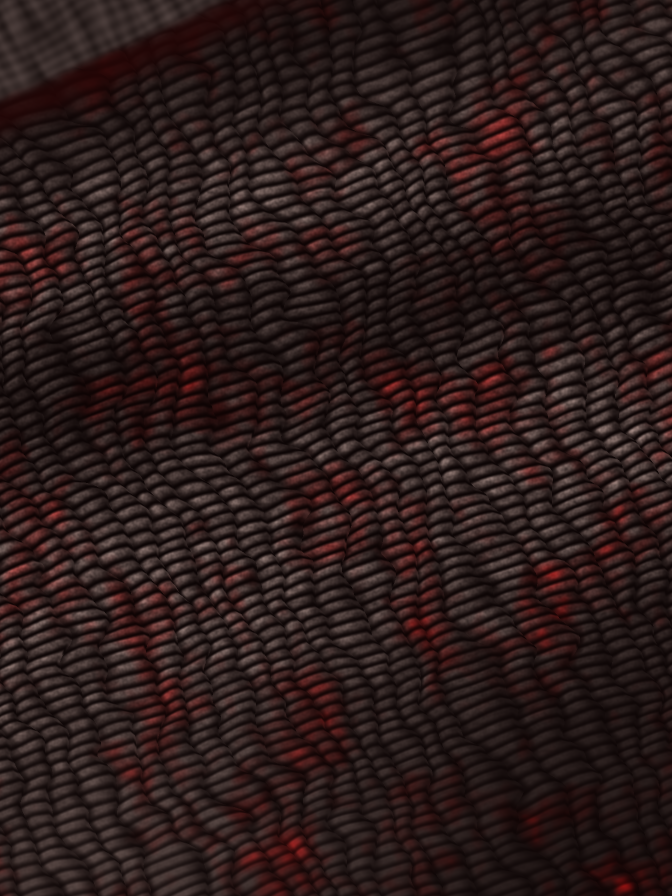
Give the GLSL for this texture, as a Shadertoy shader.

```glsl
// Dark embossed reptile leather in soft folds, with glowing red stains.

float hash(float n) { return fract(sin(n * 91.7) * 4375.5); }

vec2 gradient(vec2 cell) {
    float a = 6.2832 * fract(sin(dot(cell, vec2(127.1, 311.7))) * 4375.85);
    return vec2(cos(a), sin(a));
}

// Gradient noise, centred on zero
float noise(vec2 p) {
    vec2 i = floor(p), f = p - i;
    vec2 w = f * f * f * (f * (f * 6.0 - 15.0) + 10.0);
    float a = dot(gradient(i), f);
    float b = dot(gradient(i + vec2(1, 0)), f - vec2(1, 0));
    float c = dot(gradient(i + vec2(0, 1)), f - vec2(0, 1));
    float d = dot(gradient(i + 1.0), f - 1.0);
    return mix(mix(a, b, w.x), mix(c, d, w.x), w.y);
}

float fbm(vec2 p) {
    float sum = 0.0, amp = 1.0;
    for (int k = 0; k < 4; k++) {
        sum += amp * noise(p);
        p = mat2(1.6, 1.2, -1.2, 1.6) * p + 7.3;
        amp *= 0.65;
    }
    return sum;
}

// Brightness of long rows that step at wavy columns; blur softens the grooves
float scales(vec2 p, float blur) {
    float v = 77.0 * p.y - 6.0 * p.y * p.y - 18.0 * p.x
            + 1.5 * noise(p * 4.0) + 0.3 * noise(p * 20.0);
    float u = 27.0 * (p.x + 0.42 * p.y) + 1.6 * noise(p * 5.0 + 4.0)
            + 0.8 * noise(p * 13.0);
    u += 0.4 * noise(vec2(u * 0.7, v * 0.45));

    float column = floor(u), x = u - column;
    v += 0.5 * noise(vec2(column * 3.17, v * 0.15));
    v -= 0.12 * sin(3.1416 * x) + 0.3 * (x - smoothstep(0.88, 1.0, x));
    float y = fract(v);
    float tone = hash(column * 7.1 + floor(v) * 3.3);

    float rowGroove = smoothstep(0.0, 0.5, y) * (1.0 - smoothstep(0.72, 1.0, y));
    float side = smoothstep(0.0, 0.25, x) * (1.0 - smoothstep(0.5, 1.0, x));
    float sideDepth = 0.55 + 0.45 * noise(vec2(column * 5.3, v * 0.35));
    float body = rowGroove * mix(0.85, 1.15, tone);
    float rim = smoothstep(0.45, 0.68, y) * (1.0 - smoothstep(0.7, 0.9, y));
    body += 0.3 * rim * tone * (1.0 - blur);
    return mix(body, 0.55, 0.45 * blur) * mix(1.0 - sideDepth, 1.12, side);
}

// Broad light over the folds, brightest along two slanting ridges
float foldLight(vec2 p) {
    float s = p.y - 0.27 * p.x + 0.04 * noise(p * 3.0);
    float light = 0.64 + 0.27 * cos(17.0 * (max(s, 0.34) - 0.34));
    light *= 1.0 - 0.6 * (1.0 - smoothstep(0.0, 0.34, s)) * smoothstep(0.2, 0.65, p.x);
    light *= 1.0 - 0.1 * (1.0 - smoothstep(0.0, 0.3, p.y));
    return light * (1.0 + 0.35 * noise(p * 4.0 + 2.0));
}

vec3 leather(vec2 p) {
    float blur = smoothstep(0.15, 0.55, abs(p.y - 0.5 - 0.15 * p.x));
    float relief = scales(p, blur);
    float light = foldLight(p);
    float grain = noise(p * vec2(110, 170)) + 0.6 * noise(p * 300.0);
    float shine = relief * light * (1.0 + 0.5 * grain * (1.0 - 0.8 * blur));
    vec3 color = mix(vec3(0.05, 0.02, 0.02), vec3(0.35, 0.285, 0.272), shine);

    // Red stains: a broad faint wash, with small ragged hot spots
    float corner = smoothstep(0.4, 0.9, p.x + 0.35 - 0.6 * p.y);
    float stain = fbm(p * 8.0 + 11.0) + 0.35 * noise(p * 40.0) + 0.08 * corner;
    float wash = smoothstep(-0.1, 0.6, stain);
    float hot = smoothstep(0.45, 1.15, stain);
    color *= mix(vec3(1), vec3(1.0, 0.6, 0.6), wash);
    color += vec3(0.8, 0.03, 0.03) * (0.05 * wash + hot * (0.22 + 0.6 * corner))
           * (0.15 + 0.85 * relief);

    // Far side of the upper fold: blurred grey cloth behind a red rim
    float edge = p.y - 0.42 * p.x - 0.885 - 0.1 * p.x * p.x;
    color = mix(color, vec3(0.16, 0.02, 0.02), 0.7 * exp(-pow((edge + 0.015) / 0.022, 2.0))
          * (1.0 - smoothstep(0.2, 0.45, p.x)));
    float weave = 0.4 + 0.1 * sin(420.0 * (p.y - 0.5 * p.x) + 4.0 * noise(p * 15.0))
                + 0.6 * noise(vec2(70.0 * (p.x + 0.5 * p.y), 18.0 * p.y));
    vec3 cloth = mix(vec3(0.12, 0.085, 0.08), vec3(0.34, 0.28, 0.27), weave);
    return mix(color, cloth, smoothstep(-0.004, 0.012, edge));
}

void mainImage(out vec4 fragColor, in vec2 fragCoord) {
    // Four samples per pixel smooth the steps between columns
    vec3 sum = vec3(0);
    for (int k = 0; k < 4; k++) {
        vec2 offset = vec2(k % 2, k / 2) * 0.5 - 0.25;
        sum += leather((fragCoord + offset) / iResolution.y);
    }
    fragColor = vec4(clamp(sum / 4.0, 0.0, 1.0), 1.0);
}
```
